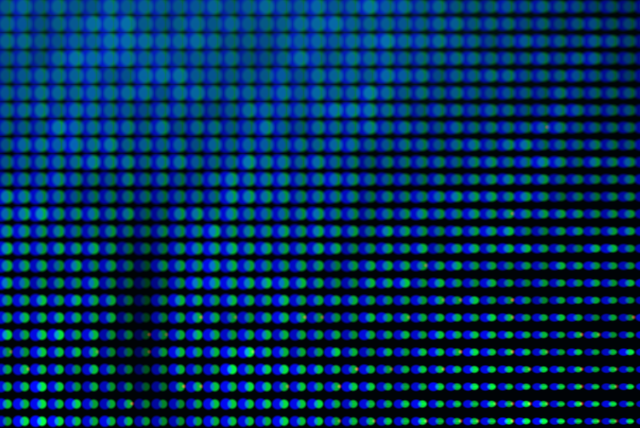
A Shadertoy shader for this pattern:

```glsl
#define GRID vec2(37.0, 24.77)         // repeats across and down
#define PHASE vec2(0.42, 0.39)         // green lamp inside its cell
#define BLUE_SHIFT vec2(-0.36, 0.0)
#define RED_SHIFT vec2(-0.78, 0.02)
#define BLUE_RADIUS vec2(0.32, 0.54)   // bottom, top
#define GREEN_RADIUS vec2(0.26, 0.46)
#define BLUE_LEVEL vec2(0.86, 0.60)
#define GREEN_LEVEL vec2(0.76, 0.38)
#define BLUR vec2(0.09, 0.17)
#define GRAIN 0.22                     // lamp to lamp variation

float hash(vec2 p) {
    return fract(sin(dot(p, vec2(127.1, 311.7))) * 4375.85);
}

float softDisc(vec2 p, float radius, float blur) {
    return 1.0 - smoothstep(radius - blur, radius + blur, length(p));
}

// Broad uneven brightness from layered sines, with one dim streak
float unevenness(vec2 uv) {
    float waves = sin(uv.x * 17.0 + 2.0 * sin(uv.y * 5.0))
                + 0.7 * sin(uv.x * 41.0 - uv.y * 13.0)
                + 0.5 * sin(uv.y * 29.0 + uv.x * 9.0);
    vec2 streak = (uv - vec2(0.225, 0.25)) / vec2(0.035, 0.28);
    return (0.95 + 0.06 * waves) * (1.0 - 0.6 * exp(-dot(streak, streak)));
}

void mainImage(out vec4 fragColor, in vec2 fragCoord) {
    vec2 uv = fragCoord / iResolution.xy;
    vec2 grid = uv * GRID;
    float blue = 0.0, green = 0.0, red = 0.0, blueMask = 0.0, greenMask = 0.0;

    // Gather overlapping lamps from the neighbouring cells
    for (int j = -1; j <= 1; j++)
    for (int i = -1; i <= 1; i++) {
        vec2 cell = floor(grid) + vec2(i, j);
        vec2 home = clamp((cell + PHASE) / GRID, 0.0, 1.0);
        float top = smoothstep(0.0, 1.0, home.y);
        float right = smoothstep(0.35, 1.0, home.x);
        float noise = hash(cell);
        float power = unevenness(home) * (1.0 + GRAIN * (noise - 0.5));
        float size = (0.82 + 0.18 * power) * (1.0 - 0.13 * right);
        float blur = mix(BLUR.x, BLUR.y, top);

        // Lamps flatten toward the lower right
        vec2 d = grid - cell - PHASE;
        vec2 stretch = vec2(1.0, 1.0 + right * mix(0.45, 0.2, top));
        float b = softDisc((d - BLUE_SHIFT) * stretch,
                           mix(BLUE_RADIUS.x, BLUE_RADIUS.y, top) * size, blur);
        float g = softDisc(d * stretch,
                           mix(GREEN_RADIUS.x, GREEN_RADIUS.y, top) * size, blur);
        float greenPower = power * (0.85 + 0.3 * hash(cell + 7.3));
        blue = max(blue, b * power * mix(BLUE_LEVEL.x, BLUE_LEVEL.y, top));
        green = max(green, g * greenPower * mix(GREEN_LEVEL.x, GREEN_LEVEL.y, top));
        blueMask = max(blueMask, b);
        greenMask = max(greenMask, g);

        // Bright filament across the sharpest green lamps
        float filament = exp(-pow(d.y / 0.07, 2.0)) * g;
        green += 0.25 * filament * right * smoothstep(0.3, 0.0, home.y);

        // Rare red specks, denser low and to the right
        float chance = (0.12 + 0.28 * right) * smoothstep(0.5, 0.05, home.y);
        float speck = softDisc((d - RED_SHIFT) * vec2(1.0, 1.2), 0.11, 0.09);
        red = max(red, speck * step(hash(cell + 31.7), chance) * (0.3 + 0.5 * noise));
    }

    // Mix the lamps where they overlap
    vec3 color = vec3(0.0, 0.012, 0.025);
    color += blue * vec3(0.012, 0.03, 1.0) * (1.0 - 0.25 * greenMask);
    color += green * vec3(0.03, 1.0, 0.24) * (1.0 - 0.32 * blueMask);
    color += red * vec3(0.85, 0.0, 0.12) * (1.0 - 0.6 * blueMask);

    // Blue haze near the top, darker toward the right edge
    float haze = smoothstep(0.55, 1.0, uv.y) * (1.0 - 0.8 * smoothstep(0.5, 1.0, uv.x));
    color += haze * vec3(0.01, 0.09, 0.07);
    color *= 1.0 - 0.3 * smoothstep(0.8, 1.05, uv.x) * smoothstep(0.4, 1.0, uv.y);
    fragColor = vec4(clamp(color, 0.0, 1.0), 1.0);
}
```
